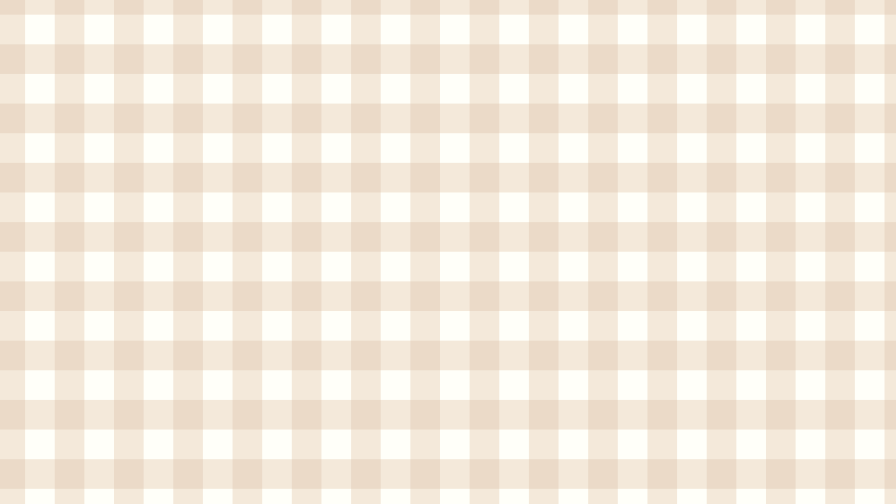
Give the GLSL for this pattern, as a Shadertoy shader.

```glsl
// Gingham check: equal vertical and horizontal bands on cream cloth.
// Each band is a repeated, antialiased 1D stripe; one band tints the cloth
// and two crossing bands give the darker squares.

const float PERIOD = 0.1176;                    // one repeat, in canvas heights
const float BAND_SHARE = 0.5;                   // band width as part of a repeat
const vec2 BAND_START = vec2(-0.0090, 0.0301);  // left and lower edge of first bands

const vec3 CREAM = vec3(1.0, 1.0, 0.976);
const vec3 SINGLE_BAND = vec3(0.957, 0.914, 0.855);
const vec3 CROSSED_BANDS = vec3(0.920, 0.855, 0.785);

// Coverage of repeating bands along one axis, smoothed over one pixel.
float bandCoverage(float position, float start, float period, float share, float pixel) {
    float center = start + 0.5 * share * period;
    float fromCenter = abs(fract((position - center) / period + 0.5) - 0.5) * period;
    float edgeDistance = 0.5 * share * period - fromCenter;
    return clamp(edgeDistance / pixel + 0.5, 0.0, 1.0);
}

// Cloth colour from the coverage of the vertical (x) and horizontal (y) bands.
vec3 ginghamColor(vec2 bands) {
    vec3 betweenRows = mix(CREAM, SINGLE_BAND, bands.x);
    vec3 alongRows = mix(SINGLE_BAND, CROSSED_BANDS, bands.x);
    return mix(betweenRows, alongRows, bands.y);
}

void mainImage(out vec4 fragColor, in vec2 fragCoord) {
    float pixel = 1.0 / iResolution.y;
    vec2 uv = fragCoord * pixel;

    vec2 bands = vec2(
        bandCoverage(uv.x, BAND_START.x, PERIOD, BAND_SHARE, pixel),
        bandCoverage(uv.y, BAND_START.y, PERIOD, BAND_SHARE, pixel));

    fragColor = vec4(ginghamColor(bands), 1.0);
}
```
